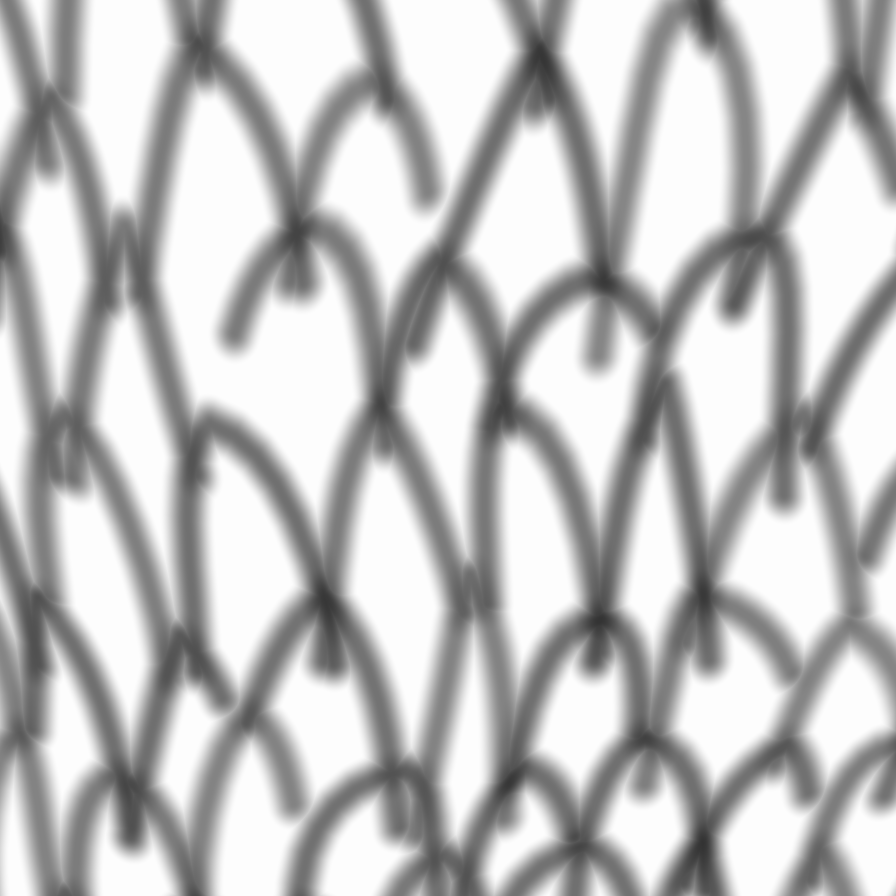
This pattern is drawn by a Shadertoy shader. Its source:

```glsl
const vec2 CELL = vec2(0.150, 0.155);   // spacing of the scales
const float STROKE_RADIUS = 0.031;      // from stroke centre to paper
const float STROKE_INK = 0.53;
const float PAPER = 0.993;
const int LEG_STEPS = 7;

vec2 hash2(vec2 cell, float seed) {
    vec3 h = fract(vec3(cell.xyx + seed * 7.31) * vec3(0.1031, 0.1030, 0.0973));
    h += dot(h, h.yzx + 33.33);
    return fract((h.xx + h.yz) * h.zy);
}

float stagger(float row) {
    return 0.5 * mod(row, 2.0);
}

// Top of a scale, jittered around a brick lattice
vec2 apexOf(vec2 cell) {
    vec2 jitter = (hash2(cell, 1.0) - 0.5) * vec2(0.36, 0.5);
    return (cell + vec2(0.5 + stagger(cell.y), 0.5) + jitter) * CELL;
}

float segmentDistance(vec2 p, vec2 a, vec2 b) {
    vec2 ab = b - a;
    float t = clamp(dot(p - a, ab) / dot(ab, ab), 0.0, 1.0);
    return length(p - a - ab * t);
}

// Quadratic curve from apex to foot; roundness widens the shoulder
float legDistance(vec2 p, vec2 apex, vec2 foot, float roundness, float reach) {
    vec2 bend = mix(vec2(0.48, 0.32), vec2(0.95, 0.03), roundness);
    vec2 control = mix(apex, foot, bend);
    vec2 previous = apex;
    float d = 1.0;
    for (int i = 1; i <= LEG_STEPS; i++) {
        float t = reach * float(i) / float(LEG_STEPS);
        vec2 next = mix(mix(apex, control, t), mix(control, foot, t), t);
        d = min(d, segmentDistance(p, previous, next));
        previous = next;
    }
    return d;
}

// Each leg lands beside the top of a scale in the row below
vec2 footOf(vec2 cell, float side) {
    vec2 below = cell + vec2(side - 1.0 + mod(cell.y, 2.0), -1.0);
    vec2 drift = hash2(cell, 2.0 + side) - vec2(0.5, 0.8);
    return apexOf(below) + drift * vec2(0.28, 0.6) * CELL;
}

float archDistance(vec2 p, vec2 cell) {
    vec2 apex = apexOf(cell);
    float roundness = hash2(cell, 5.0).x;
    vec2 broken = step(0.86, hash2(cell, 6.0));
    vec2 reach = mix(vec2(1.0), vec2(0.6), broken);
    float left = legDistance(p, apex, footOf(cell, 0.0), roundness, reach.x);
    float right = legDistance(p, apex, footOf(cell, 1.0), roundness, reach.y);
    return min(left, right);
}

float strokeInk(float d, float strength) {
    return STROKE_INK * strength * (1.0 - smoothstep(0.001, STROKE_RADIUS, d));
}

// Crossing strokes darken each other slightly
float layerInk(float ink, float added) {
    return max(ink, added) + 0.22 * min(ink, added);
}

float scalesInk(vec2 p, float zoom) {
    float ink = 0.0;
    float baseRow = floor(p.y / CELL.y);
    for (int j = -1; j <= 3; j++) {
        float row = baseRow + float(j);
        float column = floor(p.x / CELL.x - stagger(row));
        for (int i = -1; i <= 1; i++) {
            vec2 cell = vec2(column + float(i), row);
            float strength = mix(0.88, 1.06, hash2(cell, 8.0).y);
            ink = layerInk(ink, strokeInk(archDistance(p, cell) * zoom, strength));
        }
    }
    return ink;
}

void mainImage(out vec4 fragColor, in vec2 fragCoord) {
    vec2 uv = fragCoord / iResolution.y;

    // Scales grow towards the top, with a gentle hand-drawn sway
    float zoom = mix(0.92, 1.2, uv.y);
    vec2 p = (uv - vec2(0.5, 0.0)) / zoom + vec2(3.0);
    p += 0.008 * sin(p.yx * vec2(13.0, 9.0) + vec2(0.0, 1.7));

    fragColor = vec4(vec3(PAPER - scalesInk(p, zoom)), 1.0);
}
```
